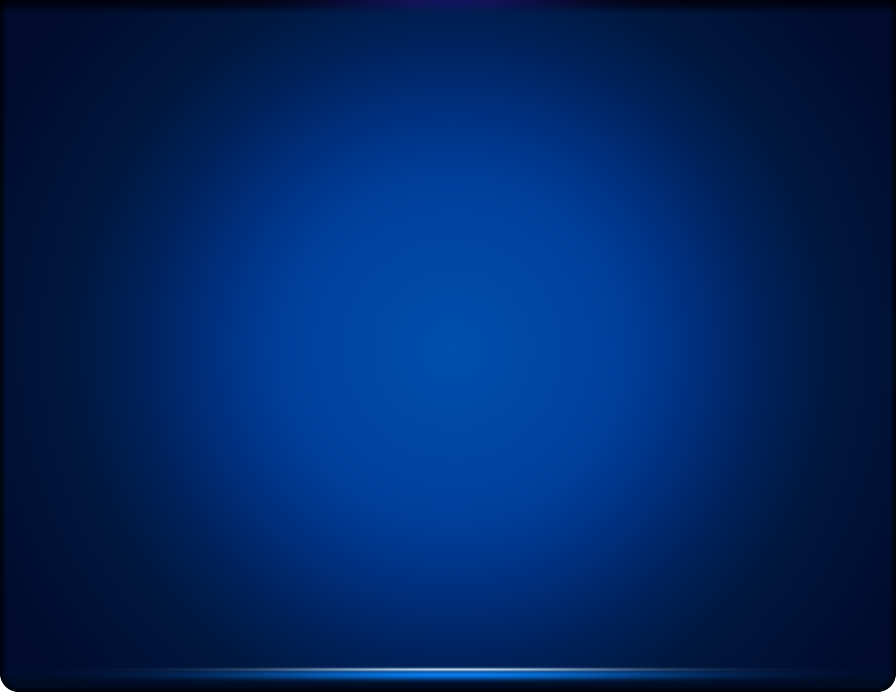
A WebGL 1 fragment shader for this background:

```glsl
precision highp float;
// Deep blue radial glow with a dark top rim and a bright light streak along the floor.
uniform vec2 u_resolution;

const vec3 CORE_BLUE = vec3(0.0, 0.31, 0.68);
const vec3 BRIGHT_BLUE = vec3(0.0, 0.25, 0.615);
const vec3 MID_BLUE = vec3(0.0, 0.18, 0.48);
const vec3 DEEP_BLUE = vec3(0.0, 0.125, 0.34);
const vec3 NAVY = vec3(0.0, 0.09, 0.24);
const vec3 NIGHT = vec3(0.0, 0.045, 0.175);
const vec3 RIM_DARK = vec3(0.0, 0.01, 0.06);
const vec3 RIM_VIOLET = vec3(0.07, 0.08, 0.36);
const vec3 FLOOR_DARK = vec3(0.0, 0.045, 0.14);
const vec3 STREAK_BLUE = vec3(0.03, 0.48, 0.92);
const vec3 STREAK_WHITE = vec3(0.72, 0.84, 0.92);
const vec3 OUTSIDE = vec3(1.0);

float bell(float x, float width) {
    float t = x / width;
    return exp(-t * t);
}

float ramp(float a, float b, float x) {
    return clamp((x - a) / (b - a), 0.0, 1.0);
}

// Radial gradient, with radius in canvas heights
vec3 radialGlow(float r) {
    vec3 color = mix(CORE_BLUE, BRIGHT_BLUE, ramp(0.0, 0.24, r));
    color = mix(color, MID_BLUE, ramp(0.24, 0.36, r));
    color = mix(color, DEEP_BLUE, ramp(0.36, 0.46, r));
    color = mix(color, NAVY, ramp(0.46, 0.56, r));
    return mix(color, NIGHT, ramp(0.56, 0.74, r));
}

// Dark strip along the top, violet in its middle
vec3 addTopRim(vec3 color, float x, float depth) {
    vec3 rim = mix(RIM_DARK, RIM_VIOLET, bell(x, 0.19));
    return mix(color, rim, 1.0 - smoothstep(0.002, 0.022, depth));
}

// Dark floor, blue glow and thin white highlight
vec3 addFloor(vec3 color, float x, float y) {
    float floorMask = 1.0 - smoothstep(0.012, 0.036, y);
    color = mix(color, FLOOR_DARK, floorMask);
    float glowHeight = y < 0.025 ? 0.007 : 0.0055;
    color = mix(color, STREAK_BLUE, bell(y - 0.025, glowHeight) * bell(x, 0.31));
    return mix(color, STREAK_WHITE, bell(y - 0.0325, 0.0022) * bell(x, 0.25));
}

// Signed distance to the canvas shape, rounded only at the bottom
float panelDistance(vec2 p, float aspect, float radius) {
    vec2 q = vec2(abs(p.x - 0.5 * aspect) - 0.5 * aspect, -p.y) + radius;
    return length(max(q, 0.0)) + min(max(q.x, q.y), 0.0) - radius;
}

void main() {
    vec2 p = gl_FragCoord.xy / u_resolution.y;
    float aspect = u_resolution.x / u_resolution.y;
    float pixel = 1.0 / u_resolution.y;
    vec2 fromCenter = p - vec2(0.505 * aspect, 0.495);

    vec3 color = radialGlow(length(fromCenter));
    color = addTopRim(color, fromCenter.x, 1.0 - p.y);
    color = addFloor(color, fromCenter.x, p.y);

    // Shaded border and rounded lower corners
    float edge = panelDistance(p, aspect, 0.027);
    color *= mix(0.3, 1.0, smoothstep(0.0, 0.01, -edge));
    color = mix(color, OUTSIDE, smoothstep(-0.5 * pixel, 0.5 * pixel, edge));
    gl_FragColor = vec4(color, 1.0);
}
```
